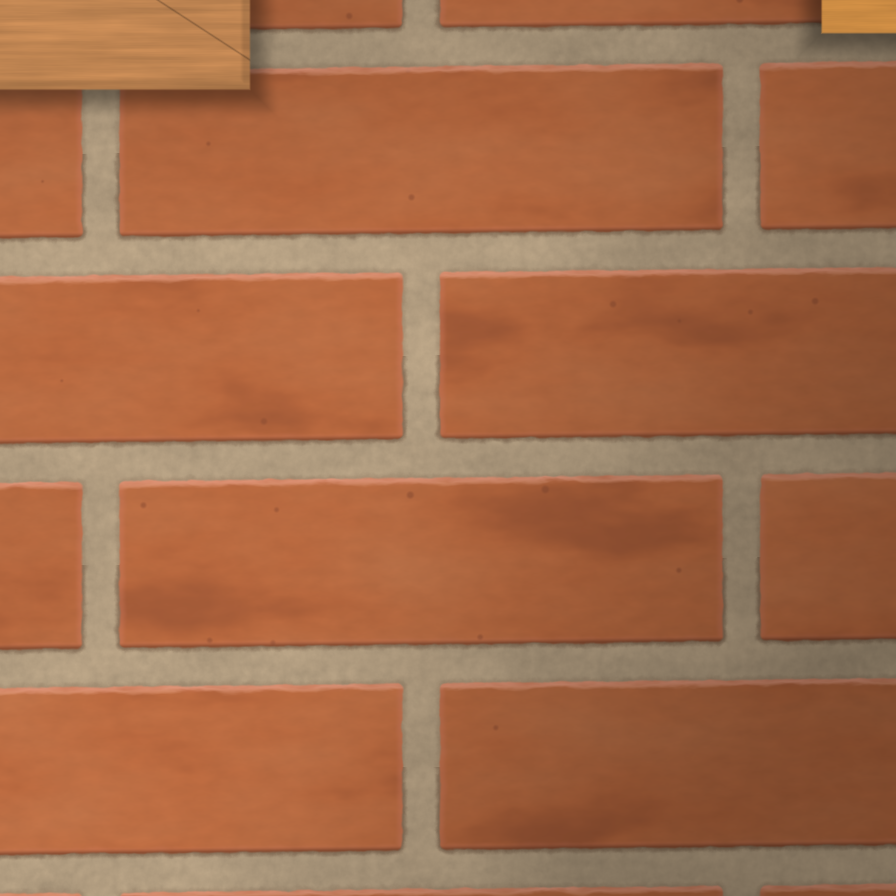
This texture is drawn by a Shadertoy shader. Its source:

```glsl
const vec2 PITCH = vec2(0.715, 0.2295);      // brick plus joint
const vec2 HALF_BRICK = vec2(0.3365, 0.0930);
const vec2 FIRST_CENTRE = vec2(0.8275, 0.1445);
const float TILT = 0.011;
const float CORNER = 0.006;
const float RAGGED = 0.0022;
const float SOFTNESS = 0.0016;
const float PIT_CELL = 0.075;
const float PIT_CHANCE = 0.20;
const vec2 LEFT_BOARD = vec2(0.279, 0.900);  // inner corners of the boards
const vec2 RIGHT_BOARD = vec2(0.917, 0.963);
const vec3 CLAY = vec3(0.705, 0.395, 0.235);
const vec3 CLAY_DARK = vec3(0.53, 0.29, 0.19);
const vec3 CLAY_WARM = vec3(0.73, 0.45, 0.29);
const vec3 CLAY_EDGE = vec3(0.88, 0.62, 0.50);
const vec3 MORTAR = vec3(0.68, 0.60, 0.49);
const vec3 MORTAR_DARK = vec3(0.56, 0.45, 0.35);
const vec3 WOOD = vec3(0.75, 0.52, 0.32);
const vec3 WOOD_GOLD = vec3(0.79, 0.54, 0.26);

vec2 hash2(vec2 p) {
    vec3 q = fract(p.xyx * vec3(0.1031, 0.1030, 0.0973));
    q += dot(q, q.yzx + 33.33);
    return fract((q.xx + q.yz) * q.zy);
}

float cornerSlope(vec2 cell, vec2 f, vec2 corner) {
    return dot(hash2(cell + corner) * 2.0 - 1.0, f - corner);
}

float gradientNoise(vec2 p) {
    vec2 i = floor(p), f = fract(p);
    vec2 u = f * f * f * (f * (f * 6.0 - 15.0) + 10.0);
    float low = mix(cornerSlope(i, f, vec2(0)), cornerSlope(i, f, vec2(1, 0)), u.x);
    float high = mix(cornerSlope(i, f, vec2(0, 1)), cornerSlope(i, f, vec2(1)), u.x);
    return mix(low, high, u.y);
}

float fbm(vec2 p) {
    float sum = 0.0, gain = 1.0;
    for (int i = 0; i < 4; i++) {
        sum += gain * gradientNoise(p);
        p = p * 2.03 + 17.1;
        gain *= 0.5;
    }
    return sum;
}

float boxDistance(vec2 p, vec2 halfSize) {
    vec2 d = abs(p) - halfSize;
    return length(max(d, 0.0)) + min(max(d.x, d.y), 0.0);
}

float inside(float d, float soft) {
    return 1.0 - smoothstep(-soft, soft, d);
}

vec3 mortarColor(vec2 p, float d, float above) {
    float grit = fbm(p * 90.0);
    vec3 c = MORTAR * (1.0 + 0.06 * grit + 0.10 * fbm(p * vec2(7.0, 16.0)));
    float contact = 1.0 - smoothstep(0.0, 0.007, d + 0.002 * grit);
    return mix(c, MORTAR_DARK * 0.85, contact * mix(0.75, 0.25, above));
}

// Dark round chips, scattered at random on a fine grid
float pits(vec2 p) {
    vec2 cell = floor(p / PIT_CELL);
    vec2 rnd = hash2(cell + 7.0);
    vec2 offset = (fract(p / PIT_CELL) - 0.25 - 0.5 * rnd) * PIT_CELL;
    float radius = mix(0.001, 0.004, rnd.y);
    return step(rnd.x, PIT_CHANCE) * inside(length(offset) - radius, 0.002);
}

vec3 brickColor(vec2 p, vec2 local, vec2 id, float d) {
    vec2 rnd = hash2(id + 41.0);
    float cloud = fbm(p * vec2(4.0, 11.0) + rnd * 30.0);
    vec3 c = mix(CLAY, CLAY_WARM, clamp(0.25 + 0.7 * cloud, 0.0, 1.0));
    c *= 0.97 + 0.06 * rnd.x + 0.04 * fbm(p * vec2(35.0, 70.0));
    c = mix(c, CLAY_DARK, 0.45 * smoothstep(0.15, 0.65, -cloud));
    c = mix(c, CLAY_DARK, 0.55 * pits(p + rnd));

    // Pale worn arris on top, dark line below, faint bloom at the sides
    float wear = fbm(p * vec2(22.0, 60.0) + rnd * 9.0);
    float top = HALF_BRICK.y - local.y;
    float pale = 1.0 - smoothstep(0.003, 0.009, top + 0.006 * wear);
    c = mix(c, CLAY_EDGE, pale * clamp(0.75 + 0.6 * wear, 0.0, 1.0));
    float under = 1.0 - smoothstep(0.0, 0.006, HALF_BRICK.y + local.y);
    c = mix(c, CLAY_DARK * 0.85, 0.7 * under);
    float side = smoothstep(-0.009, -0.001, d) * (1.0 - under);
    return mix(c, CLAY_EDGE * vec3(0.9, 0.75, 0.75), side * 0.35);
}

vec3 woodColor(vec2 p, vec3 tint) {
    float grain = fbm(p * vec2(5.0, 130.0)) + 0.5 * fbm(p * vec2(12.0, 40.0));
    return tint * (1.0 + 0.12 * grain);
}

void mainImage(out vec4 fragColor, in vec2 fragCoord) {
    vec2 uv = fragCoord / iResolution.xy;
    float soft = max(SOFTNESS, 0.8 / iResolution.y);

    // Running bond, each odd row moved by half a brick
    vec2 p = uv - vec2(0.0, TILT * (uv.x - 0.5));
    vec2 grid = (p - FIRST_CENTRE) / PITCH;
    float row = floor(grid.y + 0.5);
    grid.x += 0.5 * mod(row, 2.0);
    vec2 id = vec2(floor(grid.x + 0.5), row);
    vec2 local = (grid - id) * PITCH;
    float d = boxDistance(local, HALF_BRICK - CORNER) - CORNER + RAGGED * fbm(p * 45.0);
    vec3 mortar = mortarColor(p, d, step(0.0, local.y));
    vec3 color = mix(mortar, brickColor(p, local, id, d), inside(d, soft));

    // Uneven room light, darker toward the lower right
    color *= 1.03 - 0.30 * smoothstep(0.45, 1.25, uv.x + 0.45 * (1.0 - uv.y) - 0.1);
    color *= 1.0 - 0.10 * smoothstep(0.70, 1.0, uv.y);

    // Boards in the upper corners, with soft shadows and a mitre seam
    float left = max(uv.x - LEFT_BOARD.x, LEFT_BOARD.y - uv.y);
    float right = max(RIGHT_BOARD.x - uv.x, RIGHT_BOARD.y - uv.y);
    color *= 1.0 - 0.35 * (1.0 - smoothstep(0.0, 0.035, min(left, right)));
    float seam = abs(uv.y - 1.0 + 0.65 * (uv.x - 0.176));
    vec3 board = woodColor(uv, WOOD) * (1.0 - 0.25 * inside(seam - 0.001, soft));
    board *= 1.0 - 0.12 * smoothstep(-0.012, -0.006, left);
    color = mix(color, board, inside(left, soft));
    color = mix(color, woodColor(uv, WOOD_GOLD), inside(right, soft));
    fragColor = vec4(color, 1.0);
}
```
